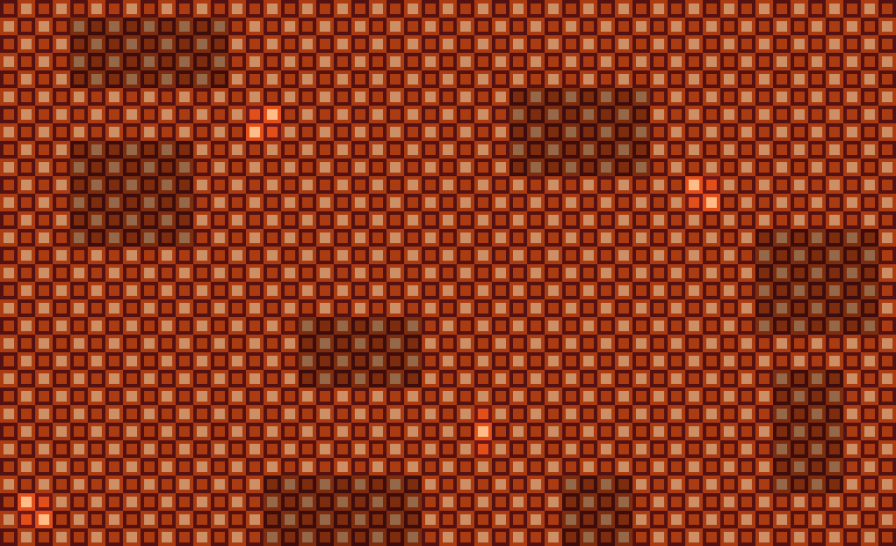
Give the GLSL for this pattern, as a Shadertoy shader.

```glsl
// Checkerboard of framed square tiles with shaded blocks and a few glowing tiles.

const vec2 CELLS = vec2(51.0, 31.0);        // tiles across and down
const float CENTRE_HALF = 0.30;             // half width of the inner square, in tiles
const vec3 MAROON = vec3(0.33, 0.065, 0.07);
const vec3 ORANGE = vec3(0.67, 0.235, 0.07);
const vec3 TAN = vec3(0.80, 0.56, 0.40);
const int SHADE_COUNT = 8;
const int GLOW_COUNT = 4;
const float SHADE_GAIN = 0.73;
const float GLOW_GAIN = 1.32;
const vec2 SHADE_START = vec2(0.39, 0.06);
const vec2 GLOW_START = vec2(0.03, 0.08);
const vec2 SPREAD_STEP = vec2(0.755, 0.570); // even scattering step

vec2 hash2(float n) {
    return fract(sin(vec2(n, n + 17.3) * vec2(127.1, 311.7)) * 4375.85);
}

// Positive in odd tiles, negative in even ones, zero on the joins
vec2 tileWave(vec2 p) {
    return abs(mod(p + 0.5, 2.0) - 1.0) - 0.5;
}

// Antialiased coverage of a rectangle
float boxCover(vec2 p, vec2 low, vec2 size, vec2 pixel) {
    vec2 inside = 0.5 * size - abs(p - low - 0.5 * size);
    vec2 cover = clamp(inside / pixel + 0.5, 0.0, 1.0);
    return cover.x * cover.y;
}

// Union of scattered rectangles snapped to the tiles
float scatterBlocks(vec2 p, vec2 pixel, int count, vec2 start, vec2 minSize, vec2 extra) {
    float cover = 0.0;
    for (int i = 0; i < count; i++) {
        float n = float(i);
        vec2 size = minSize + floor(hash2(n + 3.0) * extra);
        vec2 centre = fract(start + SPREAD_STEP * n) * CELLS;
        vec2 low = floor(centre - 0.5 * size + 0.5);
        cover = max(cover, boxCover(p, low, size, pixel));
    }
    return cover;
}

void mainImage(out vec4 fragColor, in vec2 fragCoord) {
    vec2 pixel = CELLS / iResolution.xy;
    vec2 p = fragCoord * pixel;

    // Alternating tiles, each with a frame and a centre
    vec2 side = clamp(2.0 * tileWave(p) / pixel, -1.0, 1.0);
    float light = 0.5 - 0.5 * side.x * side.y;
    float centre = boxCover(fract(p), vec2(0.5 - CENTRE_HALF), vec2(2.0 * CENTRE_HALF), pixel);
    vec3 frameColour = mix(MAROON, ORANGE, light);
    vec3 centreColour = mix(ORANGE, TAN, light);
    vec3 colour = mix(frameColour, centreColour, centre);

    // Shaded blocks and glowing tiles
    float shade = scatterBlocks(p, pixel, SHADE_COUNT, SHADE_START, vec2(4.0), vec2(6.0, 4.0));
    float glow = scatterBlocks(p, pixel, GLOW_COUNT, GLOW_START, vec2(1.0), vec2(2.0, 3.0));
    colour *= mix(1.0, SHADE_GAIN, shade);
    colour *= mix(1.0, GLOW_GAIN, glow * (1.0 - shade));

    fragColor = vec4(min(colour, 1.0), 1.0);
}
```
